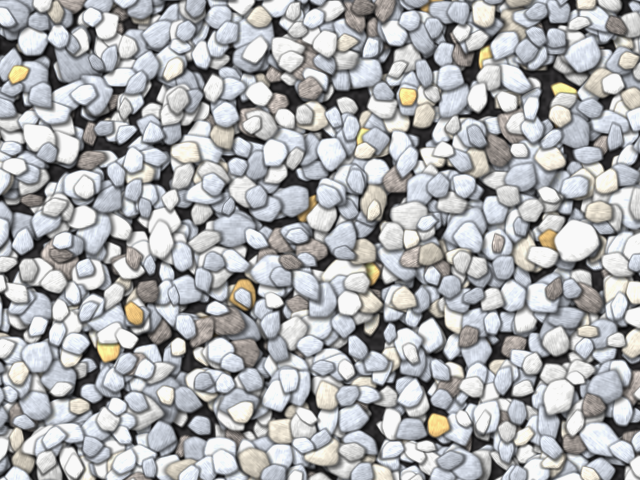
This texture is drawn by a Shadertoy shader. Its source:

```glsl
// Crushed grey gravel seen from above, with a few cream and ochre stones.
// Layers of jittered cells each hold one rounded, faceted polygon; they are
// painted bottom to top, every stone shading what lies beneath it.

const int LAYERS = 5;
const int SIDES = 6;
const float CELL_SIZES[5] = float[5](0.056, 0.064, 0.088, 0.068, 0.050);
const float PRESENCE[5] = float[5](1.0, 0.95, 0.62, 0.72, 0.42);
const float JITTER = 0.6;            // scatter inside a cell
const float ROUNDING = 9.0;          // higher gives sharper corners
const float SOFTNESS = 0.0018;       // edge blur, in canvas heights
const float SHADOW = 0.62;
const float FACET = 0.17;
const float MOTTLE = 0.30;
const float EXPOSURE = 1.09;
const vec2 LIGHT = vec2(-0.55, 0.83);

const vec3 GAP = vec3(0.17, 0.165, 0.17);
const vec3 SLATE = vec3(0.815, 0.84, 0.885);
const vec3 CHALK = vec3(0.95, 0.95, 0.945);
const vec3 SAND = vec3(0.89, 0.86, 0.80);
const vec3 TAUPE = vec3(0.61, 0.58, 0.56);
const vec3 OCHRE = vec3(0.93, 0.77, 0.50);

float hash(vec2 p) {
    vec3 h = fract(vec3(p.xyx) * 0.1031);
    h += dot(h, h.yzx + 33.33);
    return fract((h.x + h.y) * h.z);
}

float noise(vec2 p) {
    vec2 i = floor(p), f = fract(p);
    f = f * f * (3.0 - 2.0 * f);
    return mix(mix(hash(i), hash(i + vec2(1, 0)), f.x),
               mix(hash(i + vec2(0, 1)), hash(i + vec2(1, 1)), f.x), f.y);
}

mat2 rotation(float a) {
    float c = cos(a), s = sin(a);
    return mat2(c, s, -s, c);
}

// Rounded polygon: x is 1 on the outline, y is the light on the nearest facet.
vec2 stoneShape(vec2 q, vec2 light, vec2 seed) {
    float total = 1e-8, lit = 0.0;
    for (int i = 0; i < SIDES; i++) {
        float k = float(i);
        float angle = (k + 0.6 * (hash(seed + k * 7.3) - 0.5)) * 6.2832 / float(SIDES);
        vec2 side = vec2(cos(angle), sin(angle));
        float reach = mix(0.78, 1.08, hash(seed + k * 3.7 + 19.0));
        float w = pow(max(dot(q, side) / reach, 0.0), ROUNDING);
        total += w;
        lit += w * dot(side, light);
    }
    return vec2(pow(total, 1.0 / ROUNDING), lit / total);
}

vec3 stoneColour(float kind, float tone) {
    vec3 c = kind < 0.57 ? SLATE : kind < 0.82 ? CHALK : kind < 0.925 ? SAND
           : kind < 0.983 ? TAUPE : OCHRE;
    return c * mix(0.80, 1.14, tone);
}

// Cloudy mineral, directional veins and fine grit.
float mineral(vec2 q, vec2 p, float seed) {
    float cloud = noise(q * 3.0 + seed);
    float veins = noise(q * vec2(2.5, 11.0) + seed * 1.7);
    float grit = noise(p * 210.0 + seed);
    return 0.35 * cloud + 0.35 * veins + 0.30 * grit - 0.5;
}

vec3 paintLayer(vec3 col, vec2 p, int layer) {
    float size = CELL_SIZES[layer], id = float(layer);
    mat2 turn = rotation(0.5 + id * 1.13);
    vec2 g = turn * p / size + 40.0 + id * 17.0;
    vec2 home = floor(g);
    for (int y = -1; y <= 1; y++)
    for (int x = -1; x <= 1; x++) {
        vec2 cell = home + vec2(x, y);
        vec2 seed = cell + id * 91.0;
        if (hash(seed + 5.1) > PRESENCE[layer]) continue;
        vec2 scatter = vec2(hash(seed + 11.7), hash(seed + 23.9)) - 0.5;
        vec2 q = g - cell - 0.5 - JITTER * scatter;
        if (dot(q, q) > 1.3) continue;

        // Random heading, size and elongation
        mat2 spin = rotation(6.2832 * hash(seed + 31.3));
        float radius = mix(0.40, 0.57, hash(seed + 43.1));
        float narrow = radius * mix(0.58, 0.95, hash(seed + 57.7));
        q = spin * q / vec2(radius, narrow);
        vec2 light = spin * turn * LIGHT;
        vec2 shape = stoneShape(q, light, seed);

        // Contact shadow, longer on the side away from the light
        float shade = shape.x + 0.10 * dot(q, light);
        col *= 1.0 - SHADOW * smoothstep(1.32, 0.92, shade);

        float blur = (SOFTNESS + 0.6 / iResolution.y) / (size * narrow);
        float cover = 1.0 - smoothstep(1.0 - blur, 1.0 + blur, shape.x);
        if (cover <= 0.0) continue;

        // Worn top, bevelled facets, dark rim and mineral texture
        float kind = hash(seed + 71.9);
        vec3 stone = stoneColour(kind, hash(seed + 83.3));
        float rough = kind > 0.925 && kind < 0.983 ? 2.2 : 1.0;
        float bevel = smoothstep(0.42, 0.80, shape.x);
        float lit = 1.0 + FACET * bevel * (shape.y - 0.15);
        lit += MOTTLE * rough * mineral(q, p, 100.0 * hash(seed + 97.1));
        lit *= 1.0 - 0.22 * smoothstep(0.80, 1.03, shape.x);
        stone = min(stone * lit * EXPOSURE, vec3(0.975));
        col = mix(col, stone, cover);
    }
    return col;
}

void mainImage(out vec4 fragColor, in vec2 fragCoord) {
    vec2 p = fragCoord / iResolution.y;
    vec3 col = GAP * (0.7 + 0.6 * noise(p * 120.0));
    for (int layer = 0; layer < LAYERS; layer++) col = paintLayer(col, p, layer);
    fragColor = vec4(col, 1.0);
}
```
